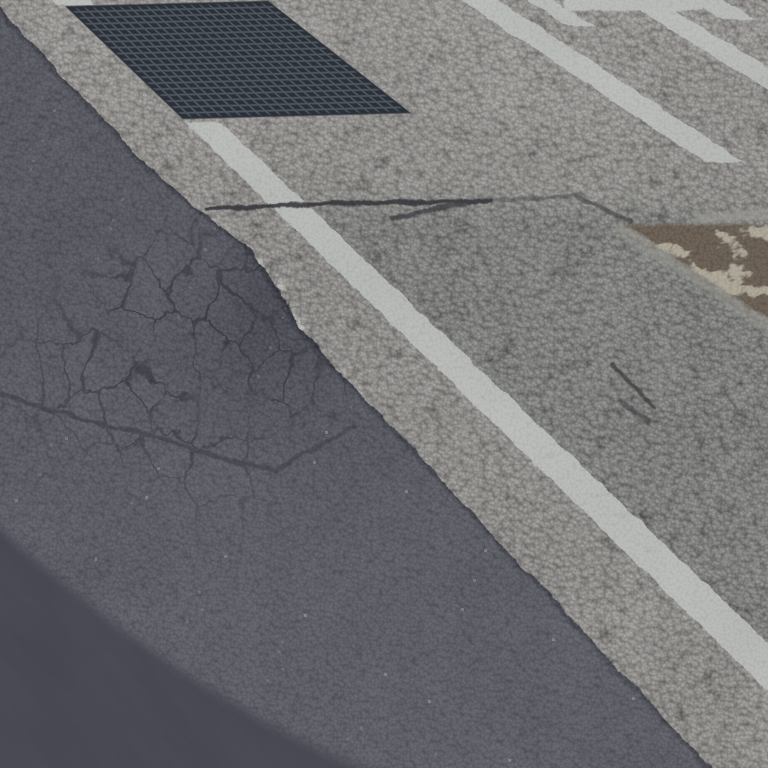
Give the GLSL for this texture, as a three.js fragment shader.

```glsl
// Worn asphalt meeting a concrete kerb strip, with painted lines, a drain grate and cracks.
#define ASPHALT vec3(0.345, 0.35, 0.38)
#define CONCRETE vec3(0.535, 0.53, 0.52)
#define PAINT vec3(0.72, 0.73, 0.72)
#define SHADOW vec3(0.285, 0.285, 0.325)
#define CRACK vec3(0.20, 0.20, 0.22)
#define SOIL vec3(0.41, 0.37, 0.33)
#define GRATE_DARK vec3(0.17, 0.19, 0.22)
#define GRATE_BAR vec3(0.37, 0.40, 0.43)
#define GRATE_CELLS vec2(23.0, 19.0)
#define GRAIN 0.22
#define SOFT 0.0016

varying vec2 vUv;

vec2 hash2(vec2 p) {
  return fract(sin(vec2(dot(p, vec2(127.1, 311.7)), dot(p, vec2(269.5, 183.3)))) * 43758.5);
}

// Distances to the nearest and second nearest cell points.
vec2 cells(vec2 p) {
  vec2 id = floor(p), f = fract(p), d = vec2(8.0);
  for (int j = -1; j <= 1; j++) {
    for (int i = -1; i <= 1; i++) {
      vec2 o = vec2(float(i), float(j));
      float r = length(o + hash2(id + o) - f);
      d = r < d.x ? vec2(r, d.x) : vec2(d.x, min(d.y, r));
    }
  }
  return d;
}

// Layered sines, roughly -1 to 1.
float waves(vec2 p) {
  float sum = 0.0, amp = 0.5;
  for (int i = 0; i < 5; i++) {
    sum += amp * sin(p.x + 1.7 * sin(p.y)) * cos(p.y * 1.1 - 0.8 * sin(p.x));
    p = mat2(1.5, 1.1, -1.1, 1.5) * p + 2.3;
    amp *= 0.65;
  }
  return sum;
}

float fill(float d) { return 1.0 - smoothstep(-SOFT, SOFT, d); }

float segment(vec2 p, vec2 a, vec2 b) {
  vec2 ab = b - a;
  return length(p - a - ab * clamp(dot(p - a, ab) / dot(ab, ab), 0.0, 1.0));
}

float stroke(vec2 p, vec2 a, vec2 b, float w) {
  return 1.0 - smoothstep(w * 0.4, w + SOFT, segment(p, a, b));
}

// Slanted bar whose left edge starts at top and drifts right going down.
float bar(vec2 p, vec2 top, float slope, float width, float bottom) {
  float x = p.x - top.x - slope * (top.y - p.y);
  return fill(max(abs(x - width * 0.5) - width * 0.5, max(bottom - p.y, p.y - top.y)));
}

void main() {
  vec2 p = vUv;
  float broad = waves(p * 13.0);
  float fine = waves(p * 75.0 + 4.0);
  vec2 rough = p + 0.0025 * vec2(fine, waves(p * 90.0));
  vec2 leaning = vec2(p.x + p.y * 0.5, p.y * 1.35);
  float pebble = cells(leaning * 105.0).x - 0.46;
  float grit = cells(p * 230.0 + 7.0).x - 0.46;
  float speck = hash2(floor(p * 260.0)).x;

  // Concrete: pale at the top, greyer on the right-hand slab.
  float slab = smoothstep(0.76, 0.70, p.y) * smoothstep(-0.02, 0.03, p.x + 1.02 * p.y - 1.13);
  vec3 col = mix(CONCRETE + 0.025 * smoothstep(0.65, 0.95, p.y), vec3(0.48, 0.485, 0.475), slab);
  col += 0.022 * broad + 0.025 * fine - GRAIN * pebble * 0.75 - GRAIN * grit * 0.6;
  col -= 0.08 * smoothstep(0.35, 0.9, waves(p * 48.0 + 9.0));

  // Broken brown patch with pale remains, bounded by a light seam.
  float patchEdge = max(rough.y - 0.709, 0.705 - 0.66 * (rough.x - 0.815) - rough.y);
  vec3 soil = mix(SOIL, vec3(0.66, 0.64, 0.58), smoothstep(0.15, 0.4, waves(p * vec2(24.0, 38.0) + 1.0)));
  col = mix(col, soil - 0.08 * grit, 1.0 - smoothstep(-0.006, 0.003, patchEdge));
  col = mix(col, vec3(0.62, 0.61, 0.59), 0.6 * stroke(rough, vec2(0.91, 0.716), vec2(1.0, 0.72), 0.008));
  col = mix(col, vec3(0.60, 0.59, 0.56), 0.5 * stroke(rough, vec2(0.81, 0.70), vec2(1.0, 0.575), 0.010));

  // Painted lines.
  float drop = 0.841 - rough.y;
  float paint = bar(rough, vec2(0.241, 0.841), 1.024, 0.046 + 0.028 * drop, -0.1);
  paint = max(paint, bar(rough, vec2(0.585, 1.01), 1.505, 0.050, 0.789));
  paint = max(paint, bar(rough, vec2(0.811, 1.0), 1.62, 0.046, 0.5));
  paint = max(paint, bar(rough, vec2(0.668, 1.01), 1.62, 0.036, 0.966));
  paint = max(paint, bar(rough, vec2(0.882, 1.01), 1.62, 0.044, 0.975));
  paint = max(paint, bar(rough, vec2(0.735, 1.01), 0.0, 0.180, 0.986));
  paint = max(paint, bar(rough, vec2(0.062, 1.01), 0.6, 0.050, 0.993));
  col = mix(col, PAINT + 0.012 * broad - 0.05 * grit, paint * (0.95 - 0.12 * smoothstep(0.4, 0.9, fine)));

  // Joint crack and small surface cracks.
  float joint = stroke(rough, vec2(0.27, 0.728), vec2(0.43, 0.735), 0.0028);
  joint = max(joint, stroke(rough, vec2(0.43, 0.735), vec2(0.64, 0.738), 0.0032));
  joint = max(joint, 0.8 * stroke(rough, vec2(0.51, 0.715), vec2(0.61, 0.737), 0.004));
  joint = max(joint, 0.4 * stroke(rough, vec2(0.64, 0.738), vec2(0.75, 0.745), 0.003));
  joint = max(joint, 0.6 * stroke(rough, vec2(0.75, 0.745), vec2(0.82, 0.712), 0.003));
  joint = max(joint, 0.8 * stroke(rough, vec2(0.797, 0.525), vec2(0.852, 0.470), 0.0028));
  joint = max(joint, 0.6 * stroke(rough, vec2(0.81, 0.475), vec2(0.845, 0.452), 0.003));
  col = mix(col, CRACK, 0.85 * joint);

  // Drain grate: a skewed quad with bright bars over dark slots.
  float v = (0.992 + 0.026 * (p.x - 0.085) - p.y) / 0.151;
  float u = (p.x - 0.085 - 0.153 * v) / (0.264 + 0.033 * v);
  vec2 slot = abs(fract(vec2(u, v) * GRATE_CELLS) - 0.5);
  float bars = max(smoothstep(0.25, 0.5, slot.x) * 0.75, smoothstep(0.2, 0.5, slot.y) * 0.7);
  float rim = max(abs(u - 0.5) * 0.27, abs(v - 0.5) * 0.151 + 0.0595) - 0.135;
  vec3 grate = mix(GRATE_DARK, GRATE_BAR, bars * smoothstep(0.0, 0.006, -rim));
  col = mix(col, grate, fill(rim));

  // Asphalt with a ragged edge, a bulge and a dark lip.
  float bulge = 0.030 * exp(-pow((p.y - 0.67) / 0.07, 2.0));
  float edge = rough.x - 0.937 * (0.98 - rough.y) - 0.008 - bulge - 0.005 * waves(p * 28.0);
  vec3 tar = ASPHALT + 0.012 * broad + 0.012 * fine - GRAIN * (0.35 * grit + 0.25 * pebble);
  tar += 0.13 * smoothstep(0.985, 1.0, speck) + 0.015 * smoothstep(0.6, 0.2, p.y);
  float worn = exp(-dot((p - vec2(0.25, 0.54)) * vec2(4.2, 5.6), (p - vec2(0.25, 0.54)) * vec2(4.2, 5.6)));
  vec2 web = cells((p + 0.018 * vec2(broad, waves(p * 30.0))) * vec2(19.0, 17.0));
  float cracks = (1.0 - smoothstep(0.01, 0.09, web.y - web.x)) * worn * smoothstep(-0.5, 0.3, broad);
  vec2 bent = rough + 0.006 * vec2(0.0, broad);
  cracks = max(cracks, 0.6 * stroke(bent, vec2(0.0, 0.488), vec2(0.36, 0.388), 0.003));
  cracks = max(cracks, 0.5 * stroke(bent, vec2(0.36, 0.388), vec2(0.46, 0.44), 0.003));
  tar -= 0.05 * exp(-pow(length((p - vec2(0.36, 0.59)) * vec2(1.0, 0.8)) / 0.09, 2.0));
  tar = mix(tar, CRACK, 0.75 * cracks);
  tar -= 0.09 * smoothstep(-0.014, 0.0, edge);
  float chips = smoothstep(0.0, 0.5, fine) * exp(-pow((p.y - 0.60) / 0.08, 2.0));
  col += 0.16 * chips * (1.0 - smoothstep(0.004, 0.018, edge));
  col = mix(col, tar, fill(edge));

  // Smooth dark foreground in the lower left corner.
  float corner = p.y - 0.316 + 0.9 * p.x - 0.5 * p.x * p.x;
  float streak = waves(vec2(p.x + p.y, (p.x - p.y) * 0.25) * 30.0);
  col = mix(col, SHADOW + 0.010 * streak, 1.0 - smoothstep(-0.02, 0.012, corner));

  gl_FragColor = vec4(clamp(col, 0.0, 1.0), 1.0);
}
```
